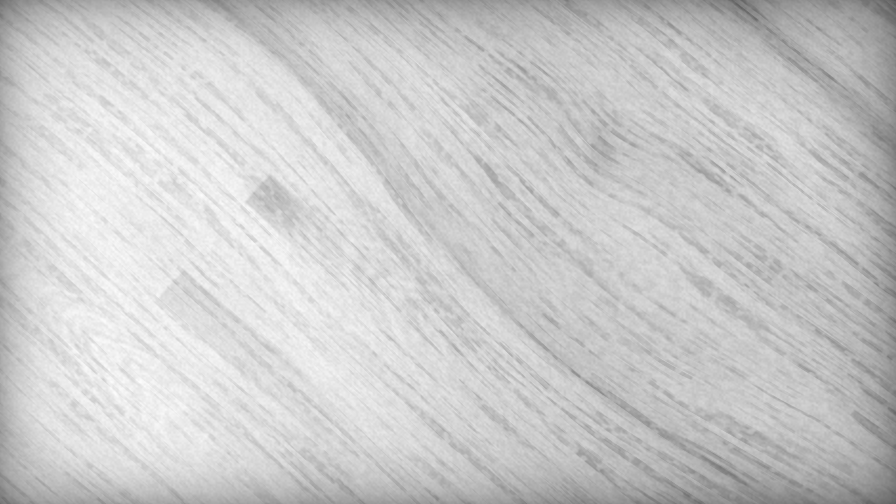
Give the GLSL for this texture, as a Shadertoy shader.

```glsl
// Pale grey oak boards with diagonal grain, cathedral figure and a dark vignette.

const vec2  GRAIN_DIR      = vec2(0.743, -0.669); // runs down to the right
const float LIGHT_WOOD     = 0.940;
const float SHADED_WOOD    = 0.822;
const float PORE_DEPTH     = 0.092;
const float FIBRE_DEPTH    = 0.050;
const float SPECKLE_DEPTH  = 0.045;
const float STREAK_DEPTH   = 0.055;
const float BLOTCH_DEPTH   = 0.085;
const float FIGURE_DEPTH   = 0.020;
const float BAND_LINE      = 0.992;  // across-grain place of the main dark band
const float BAND_DEPTH     = 0.085;
const float CORNER_BAND    = 1.716;
const float STAVE_END      = -0.04;  // along-grain place of the board joint
const vec2  KNOT           = vec2(1.19, 0.70);
const float VIGNETTE_DEPTH = 0.31;
const float VIGNETTE_WIDTH = 0.06;

float hash(vec2 p) {
    vec3 q = fract(vec3(p.xyx) * 0.1031);
    q += dot(q, q.yzx + 33.33);
    return fract((q.x + q.y) * q.z);
}

float noise(vec2 p) {
    vec2 cell = floor(p), f = fract(p);
    f = f * f * (3.0 - 2.0 * f);
    return mix(mix(hash(cell), hash(cell + vec2(1, 0)), f.x),
               mix(hash(cell + vec2(0, 1)), hash(cell + vec2(1, 1)), f.x), f.y);
}

float fbm(vec2 p) {
    float sum = 0.0, weight = 0.5;
    for (int i = 0; i < 4; i++) {
        sum += weight * noise(p);
        p = p * 2.03 + 17.7;
        weight *= 0.5;
    }
    return sum / 0.9375;
}

float bump(float x, float width) {
    return exp(-x * x / (width * width));
}

// Bends the across-grain coordinate around the band and the knot.
float bentAcross(vec2 g, vec2 p) {
    float v = g.y;
    v -= 0.041 * cos(4.0 * (g.x + 0.2)) * bump(g.y - 1.0, 0.24);
    v -= 0.07 * g.x * smoothstep(0.95, 1.3, g.y);
    v += 0.022 * bump(length((p - KNOT) * vec2(1.0, 0.8)), 0.09);
    return v + 0.012 * (noise(g * vec2(3.5, 7.0)) - 0.5);
}

// Nested, ragged arches that open along the grain.
float cathedral(vec2 g, vec2 centre, vec2 size) {
    vec2 q = g - centre;
    float wobble = 0.16 * (fbm(g * vec2(7.0, 16.0)) - 0.5);
    float arch = q.x - 26.0 * q.y * q.y + wobble;
    float mask = bump(length(q / size), 1.0);
    return mask * (sin(arch * 125.0) + 0.8 * sin(arch * 53.0) - 0.7);
}

// Darker board pieces that start at the joint and fade along the grain.
float stave(vec2 g, float low, float high, float fadeLength) {
    float soft = 0.004;
    float side = smoothstep(low - soft, low + soft, g.y)
               * (1.0 - smoothstep(high - soft, high + soft, g.y));
    float start = smoothstep(-soft, soft, g.x - STAVE_END);
    return side * start * bump(max(g.x - STAVE_END, 0.0), fadeLength);
}

// Thin pores broken into ragged dashes; rows wander with slow noise.
float pores(vec2 g) {
    float wander = 0.006 * noise(g * vec2(9.0, 30.0));
    vec2 q = vec2(g.x, g.y + wander);
    float lines = smoothstep(0.55, 0.80, noise(q * vec2(5.0, 128.0)));
    float hairs = smoothstep(0.58, 0.85, noise(q * vec2(11.0, 205.0) + 41.0));
    float breaks = smoothstep(0.15, 0.65, noise(g * vec2(85.0, 150.0) + 9.0));
    return (lines + 0.55 * hairs) * mix(0.3, 1.0, breaks);
}

void mainImage(out vec4 fragColor, in vec2 fragCoord) {
    vec2 p = fragCoord / iResolution.y;
    vec2 canvas = vec2(iResolution.x / iResolution.y, 1.0);
    vec2 across = vec2(-GRAIN_DIR.y, GRAIN_DIR.x);
    vec2 g = vec2(dot(p, GRAIN_DIR), dot(p, across));
    vec2 wood = vec2(g.x, bentAcross(g, p));

    // Broad light, cloudy patches and long streaks
    float tone = mix(LIGHT_WOOD, SHADED_WOOD, smoothstep(0.2, 1.4, p.x));
    tone += BLOTCH_DEPTH * (fbm(wood * vec2(3.0, 6.5) + 5.0) - 0.5);
    float streaks = 0.7 * noise(wood * vec2(1.3, 17.0) + 3.0)
                  + 0.3 * noise(wood * vec2(1.5, 52.0) + 12.0);
    tone += STREAK_DEPTH * (streaks - 0.5);

    // Dark bands: one steep-sided through the middle, one in the corner
    float s = wood.y - BAND_LINE;
    float band = smoothstep(-0.03, 0.014, s) * exp(-max(s, 0.0) / 0.075);
    tone -= BAND_DEPTH * band + 0.03 * bump(s - 0.004, 0.007);
    tone -= 0.10 * bump(g.y - CORNER_BAND, 0.028);

    // Joint, figure and knot
    tone -= 0.110 * stave(g, 0.770, 0.845, 0.13);
    tone -= 0.065 * stave(g, 0.514, 0.590, 0.38);
    float figure = cathedral(g, vec2(0.27, 0.83), vec2(0.25, 0.075))
                 + cathedral(g, vec2(-0.05, 0.36), vec2(0.24, 0.080))
                 + 0.5 * cathedral(g, vec2(0.32, 1.33), vec2(0.16, 0.06));
    tone += FIGURE_DEPTH * figure;
    tone -= 0.075 * bump(length((p - KNOT) / vec2(0.028, 0.06)), 1.0);

    // Fine grain, stronger on the shaded side, and an even speckle
    float strength = mix(0.75, 1.1, smoothstep(0.5, 1.1, p.x));
    float fibre = noise(wood * vec2(70.0, 225.0) + 63.0) - 0.5;
    tone += strength * (FIBRE_DEPTH * fibre - PORE_DEPTH * pores(wood));
    tone += SPECKLE_DEPTH * (noise(p * 240.0) - 0.5);

    // Vignette
    vec2 rim = min(p, canvas - p);
    vec2 shade = 1.0 - VIGNETTE_DEPTH * exp(-rim / VIGNETTE_WIDTH);
    tone *= shade.x * shade.y;

    fragColor = vec4(vec3(clamp(tone, 0.0, 1.0)), 1.0);
}
```
